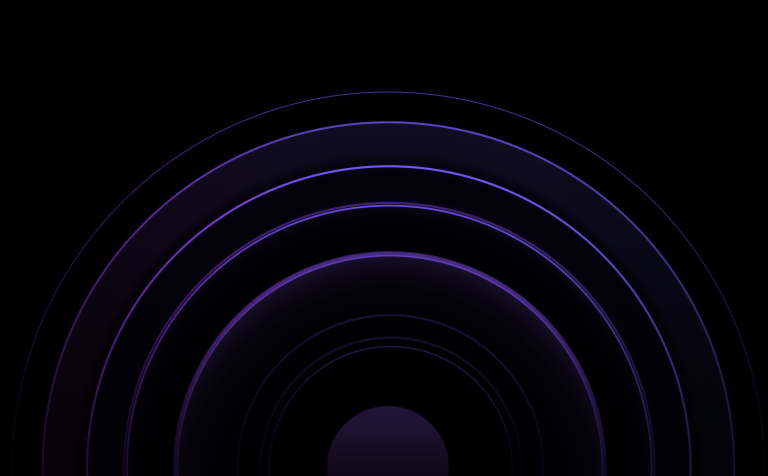
A WebGL 2 fragment shader for this background:

```glsl
#version 300 es
precision highp float;
// Concentric violet rings rising from the lower edge around a dim half disc.
// Each ring is a distance to a circle, box filtered into a line with a halo;
// soft bands fill the gaps, and light fades from the crown down to the sides.
uniform vec2 u_resolution;
out vec4 fragColor;

const vec3 BACKDROP = vec3(0.000, 0.000, 0.004);
const vec3 VIOLET = vec3(0.38, 0.17, 0.62);
const vec3 INDIGO = vec3(0.39, 0.31, 0.84);
const vec3 STEEL = vec3(0.31, 0.28, 0.70);

// Radius, half width and strength, in canvas widths
const int RING_COUNT = 10;
const vec3 RINGS[RING_COUNT] = vec3[](
    vec3(0.4896, 0.0006, 0.62), vec3(0.4502, 0.0013, 0.76),
    vec3(0.3929, 0.0014, 1.00), vec3(0.3452, 0.0014, 0.52),
    vec3(0.3416, 0.0012, 0.82), vec3(0.2789, 0.0036, 0.43),
    vec3(0.2766, 0.0009, 0.25), vec3(0.1990, 0.0015, 0.19),
    vec3(0.1697, 0.0016, 0.15), vec3(0.1582, 0.0009, 0.29));

// Centres drift slightly to the left as the circles grow
vec2 ringCentre(float radius) {
    return vec2(0.5105 - 0.0105 * radius, 0.0104);
}

float circle(vec2 p, float radius) {
    return length(p - ringCentre(radius)) - radius;
}

// Share of one pixel covered by a line of the given half width
float lineCoverage(float d, float halfWidth, float pixel) {
    float upper = min(d + halfWidth, 0.5 * pixel);
    float lower = max(d - halfWidth, -0.5 * pixel);
    return max(upper - lower, 0.0) / pixel;
}

float inside(float d, float softness) {
    return 1.0 - smoothstep(-softness, softness, d);
}

// Violet on the left, indigo at the crown, steel blue on the right
vec3 ringTint(vec2 direction) {
    vec3 left = mix(INDIGO, VIOLET, smoothstep(0.0, 0.95, -direction.x));
    return mix(left, STEEL, smoothstep(0.1, 0.9, direction.x));
}

float crownLight(float height, float low) {
    return mix(low, 1.0, smoothstep(-0.05, 0.95, height));
}

// Faint fills between the rings
vec3 bandFill(vec2 p, vec2 direction, float pixel) {
    float outer = circle(p, 0.4499);
    float middle = circle(p, 0.3932);
    float inner = circle(p, 0.3438);
    float core = circle(p, 0.2812);

    float wide = inside(outer, pixel) * (1.0 - inside(middle, pixel));
    float shade = smoothstep(0.0, 0.022, middle) * 0.75 + 0.25;
    vec3 tint = mix(vec3(0.055, 0.045, 0.115), vec3(0.070, 0.022, 0.085),
                    smoothstep(0.25, 0.95, -direction.x));
    tint = mix(tint, vec3(0.040, 0.035, 0.092), smoothstep(0.3, 0.95, direction.x));
    vec3 color = tint * wide * shade * crownLight(direction.y, 0.35);

    float narrow = inside(middle, pixel) * (1.0 - inside(inner, pixel));
    color += vec3(0.012, 0.006, 0.035) * narrow * crownLight(direction.y, 0.5);

    // Inward glows below the two inner bright rings
    float innerGlow = inside(inner, pixel) * exp(min(inner, 0.0) / 0.014);
    float coreGlow = inside(core, pixel) * exp(min(core, 0.0) / 0.027);
    color += vec3(0.035, 0.020, 0.080) * innerGlow * crownLight(direction.y, 0.35);
    color += vec3(0.110, 0.070, 0.200) * coreGlow * crownLight(direction.y, 0.28);
    return color;
}

vec3 ringLines(vec2 p, vec2 direction, float pixel) {
    vec3 color = vec3(0.0);
    vec3 tint = ringTint(direction);
    for (int i = 0; i < RING_COUNT; i++) {
        vec3 ring = RINGS[i];
        float d = circle(p, ring.x);
        float light = ring.z * crownLight(direction.y, i == 0 ? 0.12 : 0.27);
        float halo = 0.10 * exp(-abs(d) / 0.0028);
        // The outer edge of each paired ring leans towards violet
        vec3 hue = (i == 3 || i == 5) ? mix(tint, VIOLET, 0.65) : tint;
        color += hue * light * (lineCoverage(d, ring.y, pixel) + halo);
    }
    return color;
}

void main() {
    vec2 p = gl_FragCoord.xy / u_resolution.x;
    float pixel = 1.0 / u_resolution.x;
    vec2 direction = normalize(p - ringCentre(0.3) + vec2(0.0, 0.00001));

    vec3 color = BACKDROP + bandFill(p, direction, pixel);
    color += ringLines(p, direction, pixel);

    // Central disc, lit from above
    float disc = length(p - vec2(0.5052, 0.0117)) - 0.0794;
    vec3 discColor = mix(vec3(0.060, 0.035, 0.105), vec3(0.130, 0.080, 0.215),
                         smoothstep(0.0, 0.09, p.y));
    color = mix(color, discColor, inside(disc, pixel));

    fragColor = vec4(color, 1.0);
}
```
